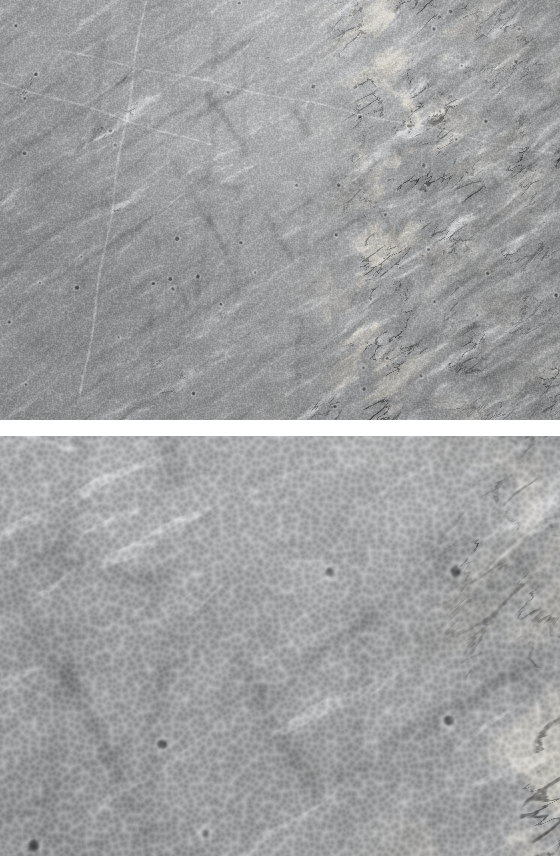
Top: the whole. Bottom: its middle third, enlarged.
Reproduce this texture procedurally as a WebGL 1 fragment shader.

```glsl
precision highp float;
// Weathered grey slate: a softly lit, grainy slab with slanted pale streaks,
// faint dark veins, long scratches and a rough, cracked band on the right.
// Layered sines give the clouds, cellular noise the grain, cracks and pits.
uniform vec2 u_resolution;

vec2 hash2(vec2 c) {
  vec3 q = fract(c.xyx * vec3(0.1031, 0.1030, 0.0973));
  q += dot(q, q.yzx + 33.33);
  return fract((q.xx + q.yz) * q.zy);
}

// Layered, warped sines, roughly -1 to 1
float waves(vec2 p) {
  float sum = 0.0, amp = 0.5;
  for (int i = 0; i < 6; i++) {
    p = mat2(0.8, 0.6, -0.6, 0.8) * p * 1.8 + 1.7;
    p += 0.8 * sin(p.yx * 0.7);
    sum += amp * sin(p.x) * sin(p.y + 0.6);
    amp *= 0.65;
  }
  return sum;
}

// Cellular noise: nearest distance, gap to the second nearest, cell value
vec3 cells(vec2 p) {
  vec2 base = floor(p);
  float first = 9.0, second = 9.0, value = 0.0;
  for (int j = -1; j <= 1; j++) for (int i = -1; i <= 1; i++) {
    vec2 id = base + vec2(i, j);
    float d = length(p - id - hash2(id));
    if (d < first) { second = first; first = d; value = hash2(id + 19.7).x; }
    else second = min(second, d);
  }
  return vec3(first, second - first, value);
}

vec2 turn(vec2 p, float a) {
  return vec2(cos(a) * p.x + sin(a) * p.y, cos(a) * p.y - sin(a) * p.x);
}

// Scattered lens-shaped strokes, one per chosen cell of the given size
float streaks(vec2 p, float angle, vec2 size, float share, float soft) {
  vec2 q = turn(p, angle) / size;
  float mask = 0.0;
  for (int j = -1; j <= 1; j++) for (int i = -1; i <= 1; i++) {
    vec2 id = floor(q) + vec2(i, j);
    vec2 h = hash2(id), k = hash2(id + 71.3);
    vec2 d = (q - id - h) * size;
    d.y += (k.x - 0.5) * 0.25 * d.x + 0.05 * size.y * sin(d.x * 80.0 + 6.0 * h.x);
    float along = d.x / (size.x * (0.25 + 0.6 * k.y));
    float halfWidth = size.y * (0.04 + 0.16 * k.x) * (1.0 - along * along);
    float stroke = 1.0 - smoothstep(-soft, soft, abs(d.y) - halfWidth);
    float chosen = step(fract(h.x * 17.0 + k.y * 31.0), share);
    mask = max(mask, stroke * chosen * (0.4 + 0.6 * h.y));
  }
  return mask;
}

// Soft line segment
float scratch(vec2 p, vec2 a, vec2 b, float width) {
  vec2 ab = b - a;
  float t = clamp(dot(p - a, ab) / dot(ab, ab), 0.0, 1.0);
  return 1.0 - smoothstep(0.0, width, length(p - a - ab * t));
}

void main() {
  vec2 p = gl_FragCoord.xy / u_resolution.y;
  float px = 1.0 / u_resolution.y;
  vec2 grainwise = turn(p, 0.62);
  float cloud = waves(p * 2.2);
  float fine = waves(grainwise * vec2(14.0, 40.0));
  float rough = smoothstep(0.76, 0.98, p.x + 0.1 * cloud);
  float band = exp(-pow((p.x - 0.93 - 0.12 * (p.y - 0.5) + 0.05 * cloud) / 0.12, 2.0));

  // Light falloff, clouds and mottling
  vec2 glow = (p - vec2(0.66, 0.82)) / vec2(0.5, 0.55);
  float tone = 0.55 + 0.1 * exp(-dot(glow, glow)) + 0.03 * p.y;
  tone += 0.04 * cloud + (0.04 + 0.05 * rough) * fine;

  // Faint dark veins: near-vertical, then slanted down to the right
  float veins = 0.0;
  vec2 bent = p + 0.012 * vec2(waves(p * 9.0), waves(p * 9.0 + 4.0));
  for (int i = 0; i < 6; i++) {
    float n = float(i);
    vec2 h = hash2(vec2(n, 5.0));
    vec2 top = vec2(0.25 + 0.11 * n + 0.06 * h.x, 0.6 + 0.5 * h.y);
    veins += 0.6 * scratch(bent, top, top - vec2(0.06 * h.y, 0.75), 0.014);
    vec2 start = vec2(0.3 + 0.1 * n, 0.5 + 0.3 * h.x);
    veins += scratch(bent, start, start + vec2(0.15, -0.26), 0.014);
  }
  veins += scratch(bent, vec2(0.38, 0.59), vec2(0.83, 0.505), 0.015);
  tone -= 0.08 * min(veins, 1.3) * smoothstep(-0.5, 0.5, waves(p * 7.0));

  // Slanted streaks, pale and dark
  float broken = smoothstep(-0.5, 0.4, fine);
  float wide = streaks(p, 0.68, vec2(0.24, 0.08), 0.3, 0.006);
  float thin = streaks(p + 3.1, 0.55, vec2(0.16, 0.03), 0.6, 1.5 * px);
  float shade = streaks(p + 7.7, 0.6, vec2(0.2, 0.045), 0.45, 0.006);
  tone += broken * (0.12 * wide + 0.09 * thin) - 0.07 * shade;

  // Pale crust of the rough band
  float crust = smoothstep(0.0, 0.5, waves(grainwise * vec2(9.0, 17.0) + 5.0));
  crust *= 0.25 * rough + 0.75 * band;
  tone += 0.12 * crust;

  // Short dark cracks, dense on the right and rare inside wide streaks
  vec3 plate = cells(grainwise * vec2(17.0, 38.0) + 0.7 * vec2(fine, cloud));
  float crack = 1.0 - smoothstep(0.02, 0.13, plate.y);
  float gate = smoothstep(0.05, 0.35, waves(p * 13.0 + 2.0));
  tone -= 0.25 * crack * gate * clamp(0.5 * rough + 0.7 * band + wide, 0.0, 1.0);

  // Pits with pale rims
  vec3 pit = cells(p * 15.0);
  float isPit = step(0.83, pit.z);
  float size = pit.x + 0.03 * fine;
  tone += isPit * (0.07 * (1.0 - smoothstep(0.08, 0.15, size)) - 0.3 * (1.0 - smoothstep(0.02, 0.08, size)));

  // Long pale scratches
  vec2 wavy = p + 0.003 * sin(p.yx * 23.0);
  float lines = scratch(wavy, vec2(0.347, 1.01), vec2(0.194, 0.06), 0.005);
  lines += 0.8 * scratch(wavy, vec2(0.0, 0.805), vec2(0.503, 0.653), 0.004);
  lines += 0.7 * scratch(wavy, vec2(0.14, 0.88), vec2(1.34, 0.627), 0.004);
  tone += 0.13 * lines * (0.6 + 0.4 * broken);

  // Grain and final tint
  tone += 0.16 * (cells(p * 210.0).x - 0.42) + 0.07 * (cells(p * 85.0).x - 0.42);
  vec3 tint = mix(vec3(0.995, 1.0, 1.006), vec3(1.015, 1.0, 0.965), crust);
  gl_FragColor = vec4(clamp(tone, 0.2, 0.85) * tint, 1.0);
}
```
